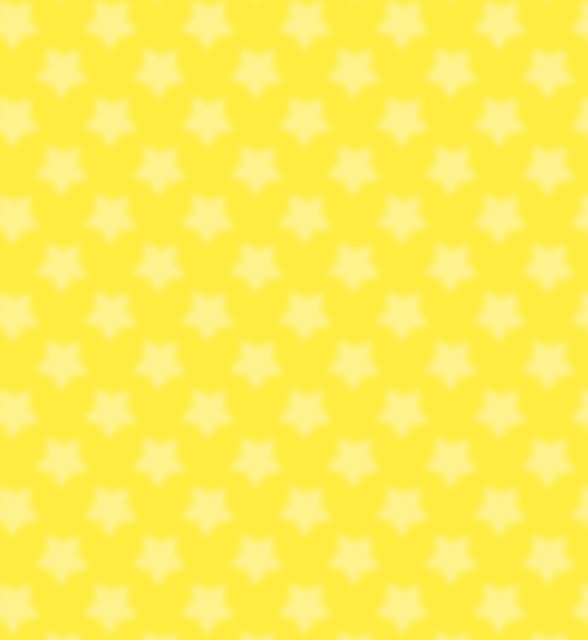
Give the GLSL for this pattern, as a WebGL 2 fragment shader.

```glsl
#version 300 es
precision highp float;

uniform vec2 u_resolution;
out vec4 fragColor;

// Offset from the nearest centre of a staggered unit lattice
vec2 nearestCentre(vec2 q) {
    vec2 corner = q - floor(q + 0.5);
    vec2 middle = fract(q) - 0.5;
    return dot(corner, corner) < dot(middle, middle) ? corner : middle;
}

// Rounded five-pointed star, one point down, negative inside
float starDistance(vec2 p) {
    float angle = atan(p.x, -p.y) + 0.05;
    float outline = 0.21 + 0.036 * cos(5.0 * angle) + 0.005 * cos(10.0 * angle);
    return length(p) - outline;
}

void main() {
    vec2 p = gl_FragCoord.xy / u_resolution.y;

    // Lattice pitch and phase, in canvas heights
    vec2 q = (p - vec2(0.0972, 0.888)) / 0.152;
    float d = starDistance(nearestCentre(q));

    // Soft, blurred star edge
    float glow = 1.0 - smoothstep(-0.095, 0.095, d);

    vec3 yellow = vec3(1.0, 0.925, 0.25);
    vec3 cream = vec3(1.0, 0.95, 0.55);
    fragColor = vec4(mix(yellow, cream, glow), 1.0);
}
```
